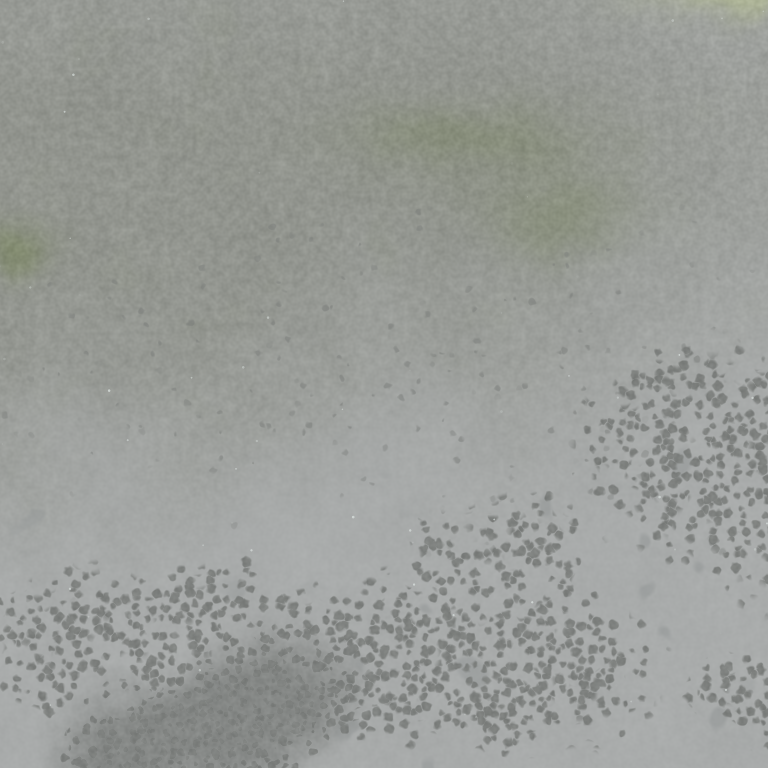
Reproduce this texture procedurally as a three.js fragment shader.

```glsl
// Weathered pale stone: a mottled grey-green upper field fading to smooth grey,
// with algae tints above and clustered dark grains below. Gradient noise shapes
// the tones; jittered cells scatter the grains, blemishes and glints.
varying vec2 vUv;

const vec3 PALE_STONE = vec3(0.662, 0.672, 0.670);
const vec3 AGED_STONE = vec3(0.572, 0.583, 0.558);
const vec3 GRAIN_DARK = vec3(0.465, 0.476, 0.466);
const vec3 BLEMISH = vec3(0.570, 0.585, 0.585);
const vec3 ALGAE = vec3(0.505, 0.540, 0.430);
const vec3 LICHEN = vec3(0.690, 0.720, 0.580);
const vec3 GLINT = vec3(0.88, 0.91, 0.90);
const float GRAIN_CELLS = 92.0;
const float SPECK_CELLS = 75.0;
const float BLEMISH_CELLS = 17.0;
const float GLINT_CELLS = 34.0;
const float MOTTLE = 0.075;

vec3 hash3(vec2 cell) {
  vec3 q = fract(vec3(cell.xyx) * vec3(0.1031, 0.1030, 0.0973));
  q += dot(q, q.yxz + 33.33);
  return fract((q.xxy + q.yzz) * q.zyx);
}

float cornerSlope(vec2 cell, vec2 offset) {
  float angle = 6.2832 * hash3(cell).x;
  return dot(vec2(cos(angle), sin(angle)), offset);
}

float gradientNoise(vec2 p) {
  vec2 i = floor(p), f = fract(p);
  vec2 w = f * f * f * (f * (f * 6.0 - 15.0) + 10.0);
  vec2 e = vec2(1.0, 0.0);
  float low = mix(cornerSlope(i, f), cornerSlope(i + e, f - e), w.x);
  float high = mix(cornerSlope(i + e.yx, f - e.yx), cornerSlope(i + 1.0, f - 1.0), w.x);
  return mix(low, high, w.y);
}

float fbm(vec2 p) {
  float sum = 0.0, gain = 0.6;
  for (int k = 0; k < 4; k++) {
    sum += gain * gradientNoise(p);
    p = mat2(1.6, 1.2, -1.2, 1.6) * p + 17.3;
    gain *= 0.55;
  }
  return sum;
}

// Coverage of jittered round spots; density is the chance that a cell holds one.
// Radii and softness are in cell units.
float spots(vec2 p, float cells, float density, vec2 radii, float soft) {
  p *= cells;
  float cover = 0.0;
  for (int y = -1; y <= 1; y++) {
    for (int x = -1; x <= 1; x++) {
      vec2 cell = floor(p) + vec2(float(x), float(y));
      vec3 h = hash3(cell + cells);
      float present = smoothstep(h.z - 0.04, h.z + 0.04, density - 0.04);
      float size = mix(radii.x, radii.y, fract(h.z * 37.0 + h.x));
      float d = length(p - cell - h.xy);
      cover = max(cover, present * (1.0 - smoothstep(size - soft, size + soft, d)));
    }
  }
  return cover;
}

// Soft capsule from a to b, used as a grain cluster.
float cluster(vec2 p, vec2 a, vec2 b, float radius) {
  vec2 ab = b - a;
  float t = clamp(dot(p - a, ab) / dot(ab, ab), 0.0, 1.0);
  return 1.0 - smoothstep(0.3 * radius, 1.15 * radius, length(p - a - t * ab));
}

float haze(vec2 p, vec2 center, vec2 radii) {
  vec2 q = (p - center) / radii;
  return exp(-dot(q, q));
}

void main() {
  vec2 p = vUv;
  vec2 drift = vec2(fbm(p * 7.0), fbm(p * 7.0 + 41.0));
  vec2 warped = p + 0.055 * drift;

  // Broad tone, paler towards the bottom, the right and the top edge
  float aged = smoothstep(0.17, 0.66, p.y - 0.2 * p.x + 0.16 * fbm(p * 5.0 + 9.0));
  float fade = 0.38 * smoothstep(0.6, 1.0, p.x) + 0.22 * smoothstep(0.84, 1.0, p.y);
  vec3 color = mix(PALE_STONE, AGED_STONE, aged * (1.0 - fade));
  color += 0.022 * fbm(p * 11.0 + 5.0);

  // Algae and lichen tints
  float algae = 0.55 * haze(warped, vec2(0.61, 0.815), vec2(0.15, 0.045));
  algae += 0.55 * haze(warped, vec2(0.73, 0.72), vec2(0.10, 0.05));
  algae += 0.95 * haze(warped, vec2(0.015, 0.68), vec2(0.05, 0.032));
  algae += 0.12 * aged * smoothstep(0.1, 0.5, fbm(p * 9.0 + 70.0));
  color = mix(color, ALGAE, min(algae, 1.0));
  color = mix(color, LICHEN, 0.8 * haze(warped, vec2(0.97, 1.01), vec2(0.12, 0.028)));

  // Fine mottling, stronger on the aged stone
  float mottle = 0.45 * gradientNoise(p * 48.0) + 0.8 * gradientNoise(p * 105.0 + 3.0)
    + 0.6 * gradientNoise(p * 215.0 + 8.0);
  color += MOTTLE * mottle * mix(0.22, 0.72, aged);

  // Soft blemishes and faint specks
  vec2 rough = p + 0.0035 * vec2(gradientNoise(p * 130.0), gradientNoise(p * 130.0 + 50.0));
  float lower = 1.0 - smoothstep(0.34, 0.46, p.y);
  color = mix(color, BLEMISH, 0.5 * spots(warped, BLEMISH_CELLS, 0.20 * lower, vec2(0.12, 0.27), 0.08));
  float speckZone = 0.17 * haze(p, vec2(0.5, 0.54), vec2(0.6, 0.20));
  color = mix(color, GRAIN_DARK, 0.48 * spots(rough, SPECK_CELLS, speckZone, vec2(0.12, 0.32), 0.12));

  // Dark grains, merging into a solid core at the lower left
  float core = cluster(warped, vec2(0.17, 0.025), vec2(0.37, 0.09), 0.10);
  float grains = 0.60 * cluster(warped, vec2(0.07, 0.16), vec2(0.29, 0.18), 0.10);
  grains = max(grains, 0.76 * cluster(warped, vec2(0.38, 0.13), vec2(0.75, 0.13), 0.115));
  grains = max(grains, 0.50 * cluster(warped, vec2(0.59, 0.27), vec2(0.70, 0.27), 0.085));
  grains = max(grains, 0.66 * cluster(warped, vec2(0.90, 0.42), vec2(1.03, 0.36), 0.15));
  grains = max(grains, 0.60 * cluster(warped, vec2(0.94, 0.09), vec2(1.02, 0.09), 0.065));
  grains = max(grains, 0.95 * core) * (1.0 + 0.5 * gradientNoise(p * 28.0));
  float cover = spots(rough, GRAIN_CELLS, grains, vec2(0.30, 0.60), 0.17);
  cover = max(0.85 * cover, 0.70 * core);
  vec3 grainColor = GRAIN_DARK + MOTTLE * 0.8 * mottle;
  color = mix(color, grainColor, cover);

  // Tiny glints
  color = mix(color, GLINT, 0.7 * spots(p, GLINT_CELLS, 0.075, vec2(0.03, 0.06), 0.025));
  gl_FragColor = vec4(color, 1.0);
}
```
